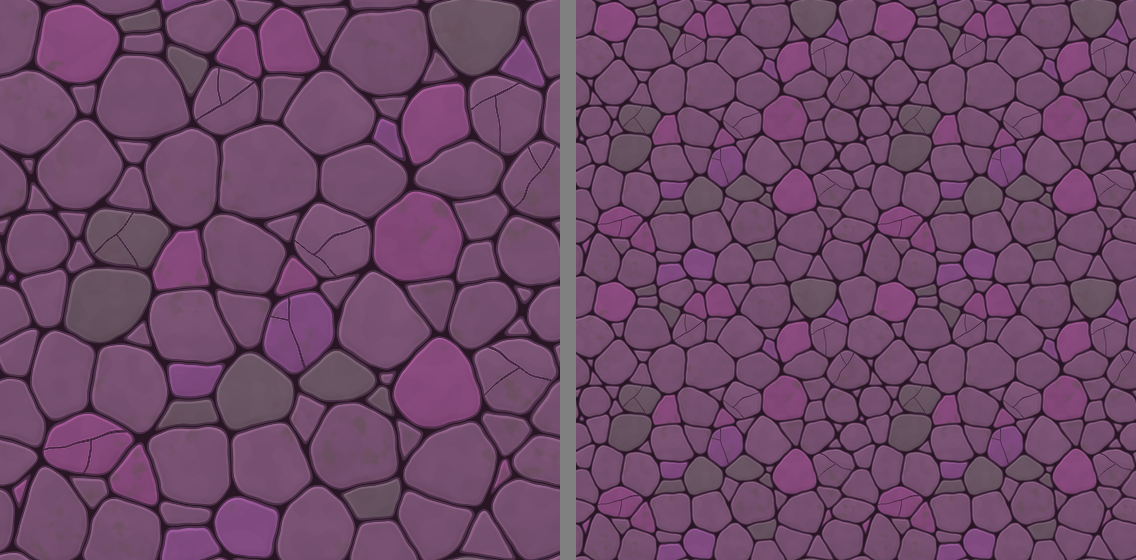
Left: one tile. Right: repeated 2 by 2.
Write a Shadertoy shader that draws this texture.

```glsl
// Seamless wall of rounded purple cobbles with small filler stones, cracks and dark joints.

const vec2 GRID = vec2(6.0, 8.0);   // large stones across and up, rows staggered
const int SITE_COUNT = 60;

const vec3 MAUVE   = vec3(0.468, 0.316, 0.443);
const vec3 MAGENTA = vec3(0.522, 0.282, 0.478);
const vec3 VIOLET  = vec3(0.500, 0.290, 0.500);
const vec3 GREY    = vec3(0.408, 0.328, 0.384);
const vec3 MOSS    = vec3(0.405, 0.305, 0.355);
const vec3 OUTLINE = vec3(0.305, 0.180, 0.295);
const vec3 JOINT   = vec3(0.160, 0.085, 0.142);

vec2 wrapCell(vec2 cell, vec2 period) {
    return floor(mod(cell + 0.5, period));
}

vec3 hash(vec2 cell, float seed) {
    uvec3 v = uvec3(vec3(cell, seed)) * 1664525u + 1013904223u;
    v.x += v.y * v.z; v.y += v.z * v.x; v.z += v.x * v.y;
    v ^= v >> 16u;
    v.x += v.y * v.z; v.y += v.z * v.x; v.z += v.x * v.y;
    return vec3(v & 0xffffu) / 65535.0;
}

float cornerSlope(vec2 cell, vec2 offset, float repeats, float seed) {
    float angle = 6.2832 * hash(wrapCell(cell, vec2(repeats)), seed).x;
    return dot(vec2(cos(angle), sin(angle)), offset);
}

// Gradient noise that wraps after the given number of repeats.
float gradientNoise(vec2 uv, float repeats, float seed) {
    vec2 p = uv * repeats, i = floor(p), f = p - i;
    vec2 u = f * f * f * (f * (f * 6.0 - 15.0) + 10.0);
    vec2 e = vec2(1.0, 0.0);
    float low  = mix(cornerSlope(i, f, repeats, seed), cornerSlope(i + e, f - e, repeats, seed), u.x);
    float high = mix(cornerSlope(i + e.yx, f - e.yx, repeats, seed),
                     cornerSlope(i + 1.0, f - 1.0, repeats, seed), u.x);
    return mix(low, high, u.y);
}

float fbm(vec2 uv, float repeats, float seed) {
    float sum = 0.0, gain = 0.6;
    for (int i = 0; i < 3; i++) {
        sum += gain * gradientNoise(uv, repeats, seed + float(i));
        repeats *= 2.0;
        gain *= 0.5;
    }
    return sum;
}

vec2 stoneCenter(vec2 cell) {
    vec2 jitter = hash(wrapCell(cell, GRID), 1.0).xy - 0.5;
    return (cell + 0.5 + vec2(0.5 * mod(cell.y, 2.0), 0.0) + 0.5 * jitter) / GRID;
}

// Site: center, radius, id. Kind 0 is a large stone, 1 and 2 fill the gaps above and below.
vec4 stoneSite(vec2 cell, int kind) {
    vec2 wrapped = wrapCell(cell, GRID);
    vec3 h = hash(wrapped, 2.0 + float(kind));
    float id = wrapped.x + GRID.x * wrapped.y + GRID.x * GRID.y * float(kind);
    vec2 center = stoneCenter(cell);
    if (kind == 0) return vec4(center, mix(0.055, 0.090, h.x), id);
    if (h.x > 0.55) return vec4(vec2(9.0), 0.0, id);
    vec2 apex = cell + vec2(mod(cell.y, 2.0), kind == 1 ? 1.0 : -1.0);
    center = (center + stoneCenter(cell + vec2(1.0, 0.0)) + stoneCenter(apex)) / 3.0;
    return vec4(center, mix(0.026, 0.056, h.y), id);
}

float power(vec2 p, vec4 site) {
    vec2 q = p - site.xy;
    return dot(q, q) - site.z * site.z;
}

// Distance to a main crack and to a branch on one side of it.
float crackDistance(vec2 q, vec3 h, float wobble) {
    float angle = 6.2832 * h.y;
    vec2 n = vec2(cos(angle), sin(angle));
    float trunk = dot(q, n) + 0.07 * (h.z - 0.5) + wobble;
    float branch = dot(q, vec2(-n.y, n.x) + 0.5 * n) - wobble;
    return min(abs(trunk), trunk > 0.0 ? abs(branch) : 1.0);
}

vec3 stoneTint(float pick) {
    return pick < 0.09 ? MAGENTA : pick < 0.21 ? VIOLET : pick < 0.30 ? GREY : MAUVE;
}

void mainImage(out vec4 fragColor, in vec2 fragCoord) {
    vec2 uv = fragCoord / iResolution.xy;
    float soft = max(0.6 / iResolution.y, 0.0008);
    vec2 p = uv + 0.009 * vec2(gradientNoise(uv, 12.0, 11.0), gradientNoise(uv, 12.0, 12.0))
                + 0.003 * vec2(gradientNoise(uv, 32.0, 16.0), gradientNoise(uv, 32.0, 17.0));

    // Gather nearby stones and find the one that owns this point.
    vec4 sites[SITE_COUNT];
    vec4 stone = vec4(0.0);
    float nearest = 1e3;
    int owner = 0;
    for (int i = 0; i < SITE_COUNT; i++) {
        int slot = i / 3;
        float row = floor(p.y * GRID.y) + float(slot / 4 - 2);
        float column = floor(p.x * GRID.x - 0.5 * mod(row, 2.0)) + float(slot % 4 - 2);
        sites[i] = stoneSite(vec2(column, row), i % 3);
        float reach = power(p, sites[i]);
        if (reach < nearest) { nearest = reach; stone = sites[i]; owner = i; }
    }

    // Distance to the cell walls; a cubic norm rounds the corners where walls meet.
    float corner = mix(0.011, 0.025, smoothstep(0.035, 0.07, stone.z));
    float total = 0.0;
    vec2 outward = vec2(0.0);
    for (int i = 0; i < SITE_COUNT; i++) {
        if (i == owner) continue;
        vec2 across = sites[i].xy - stone.xy;
        float span = max(length(across), 1e-4);
        float closeness = max(corner - (power(p, sites[i]) - nearest) / (2.0 * span), 0.0) / corner;
        total += closeness * closeness * closeness;
        outward += closeness * closeness * across / span;
    }
    float inset = pow(total, 1.0 / 3.0);
    float depth = corner * (1.0 - inset);
    outward /= max(inset * inset, 0.1);

    vec2 q = p - stone.xy;
    vec3 h = hash(vec2(stone.w, 0.0), 7.0);
    if (h.x > 0.84 && stone.z > 0.058)
        depth = min(depth, 0.0006 + 2.2 * crackDistance(q, h, 0.014 * gradientNoise(uv, 16.0, 13.0)));

    // Stone face: tint, soft painted patches and mossy stains.
    vec3 tint = stoneTint(hash(vec2(stone.w, 0.0), 8.0).x) * (0.98 + 0.04 * h.z);
    float patches = smoothstep(-0.06, 0.06, gradientNoise(uv, 20.0, 14.0)) - 0.5;
    float stain = smoothstep(0.0, 0.3, fbm(uv, 30.0, 15.0)) * smoothstep(0.03, 0.3, gradientNoise(uv, 7.0, 20.0));
    vec3 color = tint * (1.0 + 0.025 * patches + 0.05 * fbm(uv, 12.0, 21.0) + 0.3 * q.y);
    color = mix(color, MOSS, 0.65 * stain);

    // Lit rim on the upper left, shade on the lower right, then outline and joint.
    float light = 0.5 + 0.5 * dot(outward, vec2(-0.4, 0.9));
    float rim = smoothstep(0.0038, 0.006, depth) * (1.0 - smoothstep(0.0065, 0.0105, depth));
    color *= 1.0 + rim * (0.05 + 0.18 * light);
    color *= 1.0 - 0.08 * (1.0 - light) * (1.0 - smoothstep(0.004, 0.020, depth));
    color = mix(mix(OUTLINE, tint * 0.6, 0.3), color, smoothstep(0.0046 - soft, 0.0046 + soft, depth));
    color = mix(JOINT, color, smoothstep(0.0010 - soft, 0.0010 + soft, depth));
    fragColor = vec4(color, 1.0);
}
```
